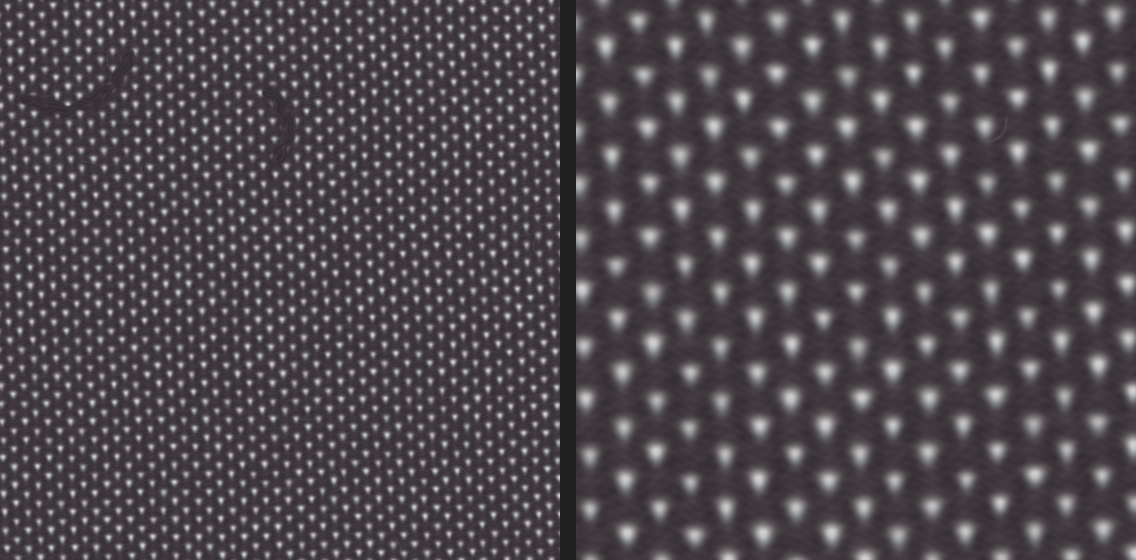
Left: the whole. Right: its middle third, enlarged.
Write a Shadertoy shader that draws this texture.

```glsl
// Dark woven cloth with staggered pale stitch dots, stray hairs and two snagged threads.

const vec2  REPEATS    = vec2(24.7, 31.0);      // dots across and down, per sublattice
const vec2  ANCHOR     = vec2(0.3637, 0.3473);  // canvas position of one dot
const vec2  SHEAR      = vec2(0.040, -0.012);   // lean of the columns, tilt of the rows
const vec2  DOT_RADIUS = vec2(0.0053, 0.0064);  // soft radius in canvas units
const float DOT_TAPER  = 0.22;                  // narrowing toward the lower end
const float JITTER     = 0.0013;
const float SNAG_WIDTH = 0.0105;
const float HAIR_WIDTH = 0.0009;
const int   HAIRS      = 16;
const vec3  GROOVE     = vec3(0.185, 0.160, 0.180);
const vec3  YARN       = vec3(0.268, 0.235, 0.257);
const vec3  DOT_TOP    = vec3(0.830, 0.825, 0.820);
const vec3  DOT_BASE   = vec3(0.690, 0.715, 0.735);
const vec3  SNAG_DARK  = vec3(0.160, 0.150, 0.190);
const vec3  SNAG_LIGHT = vec3(0.255, 0.212, 0.237);
const vec3  HAIR       = vec3(0.470, 0.450, 0.460);
const float TAU        = 6.2831853;

vec2 hash2(vec2 p) {
    vec3 q = fract(vec3(p.xyx) * vec3(0.1031, 0.1030, 0.0973));
    q += dot(q, q.yzx + 33.33);
    return fract((q.xx + q.yz) * q.zy);
}

// Distance to the nearest scattered point.
float cellular(vec2 p) {
    vec2 cell = floor(p);
    float nearest = 2.0;
    for (int y = -1; y <= 1; y++)
        for (int x = -1; x <= 1; x++) {
            vec2 c = cell + vec2(x, y);
            nearest = min(nearest, length(c + hash2(c) - p));
        }
    return nearest;
}

float segmentDistance(vec2 p, vec2 a, vec2 b) {
    vec2 ab = b - a;
    return length(p - a - ab * clamp(dot(p - a, ab) / dot(ab, ab), 0.0, 1.0));
}

// Distance to a quadratic curve, walked in short chords.
float curveDistance(vec2 p, vec2 a, vec2 b, vec2 c) {
    float d = 1.0;
    vec2 last = a;
    for (int i = 1; i <= 10; i++) {
        float t = float(i) / 10.0;
        vec2 next = mix(mix(a, b, t), mix(b, c, t), t);
        d = min(d, segmentDistance(p, last, next));
        last = next;
    }
    return d;
}

// Dark yarn crowns lie between the dots, grooves around them.
vec3 weave(vec2 grid, vec2 uv) {
    float crown = 0.5 - 0.5 * cos(TAU * grid.x) * cos(TAU * grid.y);
    float fibre = sin(grid.y * 31.0 + 2.0 * sin(grid.x * 7.0)) * sin(grid.x * 17.0 + grid.y * 5.0);
    float mottle = cellular(uv * 110.0) - 0.5;
    return mix(GROOVE, YARN, 0.12 + 0.75 * crown) + 0.012 * fibre + 0.035 * mottle;
}

// Adds both staggered sets of dots; each dot is a tapered soft blob.
vec3 addDots(vec3 color, vec2 grid) {
    for (int k = 0; k < 2; k++) {
        vec2 offset = vec2(0.5 * float(k));
        vec2 id = floor(grid - offset + 0.5);
        vec2 seed = hash2(id + 61.0 * float(k) + 200.0);
        vec2 vary = hash2(id + 37.0 * float(k) + 417.0);
        vec2 d = (grid - offset - id) / REPEATS - (seed - 0.5) * 2.0 * JITTER;
        d /= DOT_RADIUS * (0.9 + 0.2 * vary);
        d.x *= 1.0 - DOT_TAPER * clamp(d.y, -1.5, 0.7);
        d.y *= d.y > 0.0 ? 1.12 : 0.90;
        float glow = exp(-dot(d, d)) * mix(0.82, 1.08, seed.y);
        vec3 tone = mix(DOT_BASE, DOT_TOP, smoothstep(-0.9, 0.5, d.y));
        color = mix(color, tone, min(glow, 1.0));
    }
    return color;
}

vec3 addHairs(vec3 color, vec2 uv) {
    for (int i = 0; i < HAIRS; i++) {
        vec2 start = hash2(vec2(i, 11));
        vec2 shape = hash2(vec2(i, 29));
        vec2 along = vec2(cos(shape.x * TAU), sin(shape.x * TAU)) * mix(0.015, 0.04, shape.y);
        vec2 bend = vec2(-along.y, along.x) * (shape.y - 0.5);
        float d = curveDistance(uv, start, start + 0.5 * along + bend, start + along);
        color = mix(color, HAIR, 0.28 * exp(-d * d / (HAIR_WIDTH * HAIR_WIDTH)));
    }
    return color;
}

// Loose dark yarn lying over the cloth.
vec3 addSnags(vec3 color, vec2 uv) {
    vec2 p = uv + 0.003 * vec2(sin(uv.y * 190.0), sin(uv.x * 160.0 + 1.0));
    float d = min(curveDistance(p, vec2(0.040, 0.825), vec2(0.170, 0.760), vec2(0.235, 0.905)),
                  curveDistance(p, vec2(0.480, 0.835), vec2(0.540, 0.770), vec2(0.495, 0.715)));
    float width = SNAG_WIDTH * (1.0 + 0.3 * sin(uv.x * 75.0 + uv.y * 48.0));
    float cover = 1.0 - smoothstep(0.65 * width, 1.35 * width, d);
    float strand = 0.5 + 0.5 * sin(d * 900.0 + uv.x * 210.0 + uv.y * 130.0);
    return mix(color, mix(SNAG_DARK, SNAG_LIGHT, 0.3 + 0.6 * strand), 0.93 * cover);
}

void mainImage(out vec4 fragColor, in vec2 fragCoord) {
    vec2 uv = fragCoord / iResolution.xy;
    vec2 p = uv - ANCHOR;
    vec2 sway = 0.0008 * sin(vec2(uv.y * 17.0 + uv.x * 5.0, uv.x * 19.0 - uv.y * 4.0));
    vec2 grid = (p + SHEAR * p.yx + sway) * REPEATS;

    vec3 color = addDots(weave(grid, uv), grid);
    color = addSnags(addHairs(color, uv), uv);
    fragColor = vec4(clamp(color, 0.0, 1.0), 1.0);
}
```
